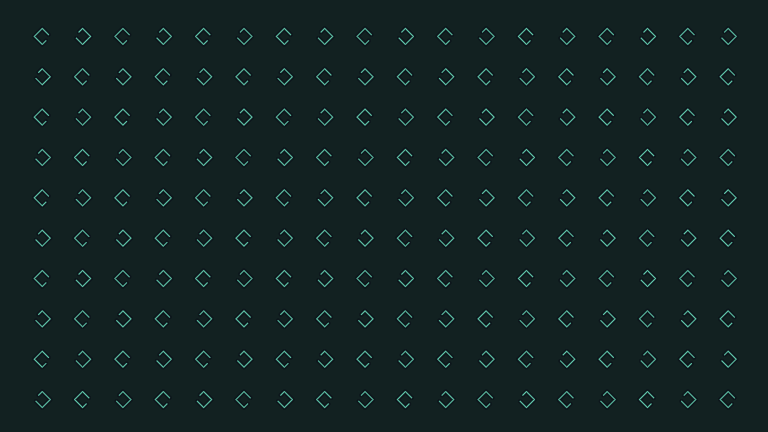
Reproduce this pattern procedurally as a WebGL 2 fragment shader.

```glsl
#version 300 es
precision highp float;

uniform vec2 u_resolution;
out vec4 fragColor;

// Lengths are fractions of the canvas height.
const vec2 GRID = vec2(18.0, 10.0);
const vec2 GRID_SHIFT = vec2(0.0028, -0.0046);
const float PITCH = 0.0934;
const float RADIUS = 0.0185;        // half diagonal of a diamond
const float LINE_WIDTH = 0.0024;
const float UPPER_ARM = 0.45;       // drawn part of the two open sides
const float LOWER_ARM = 0.78;
const float HALO_INNER = 0.0045;
const float HALO_OUTER = 0.0065;
const float SOFTNESS = 1.1;         // edge blur in pixels

const vec3 BACKGROUND = vec3(0.070, 0.130, 0.130);
const vec3 HALO = vec3(0.050, 0.090, 0.108);
const vec3 LINE = vec3(0.400, 0.830, 0.710);

float segmentDistance(vec2 p, vec2 a, vec2 b) {
    vec2 pa = p - a, ba = b - a;
    return length(pa - ba * clamp(dot(pa, ba) / dot(ba, ba), 0.0, 1.0));
}

// Diamond outline with a gap around its left corner
float openDiamond(vec2 p) {
    vec2 top = vec2(0.0, RADIUS);
    vec2 right = vec2(RADIUS, 0.0);
    float d = segmentDistance(p, top, right);
    d = min(d, segmentDistance(p, right, -top));
    d = min(d, segmentDistance(p, top, mix(top, -right, UPPER_ARM)));
    return min(d, segmentDistance(p, -top, mix(-top, -right, LOWER_ARM)));
}

// Stroke coverage that keeps its weight when thinner than a pixel
float stroke(float d, float width, float blur) {
    float reach = 0.5 * (max(width, blur) + blur);
    return clamp((reach - d) / blur, 0.0, 1.0) * min(1.0, width / blur);
}

void main() {
    vec2 p = (gl_FragCoord.xy - 0.5 * u_resolution) / u_resolution.y;

    // Nearest cell of the centred grid
    vec2 g = (p - GRID_SHIFT) / PITCH + 0.5 * GRID;
    vec2 cell = clamp(floor(g), vec2(0.0), GRID - 1.0);
    vec2 local = (g - cell - 0.5) * PITCH;

    // Alternate cells are turned by half a circle
    float turn = 1.0 - 2.0 * mod(cell.x + cell.y, 2.0);
    float d = openDiamond(local * turn);

    // Dark rim below, bright line on top
    float halo = 1.0 - smoothstep(HALO_INNER, HALO_OUTER, d);
    float line = stroke(d, LINE_WIDTH, SOFTNESS / u_resolution.y);
    vec3 color = mix(BACKGROUND, HALO, halo);
    color = mix(color, LINE, line);

    fragColor = vec4(color, 1.0);
}
```
